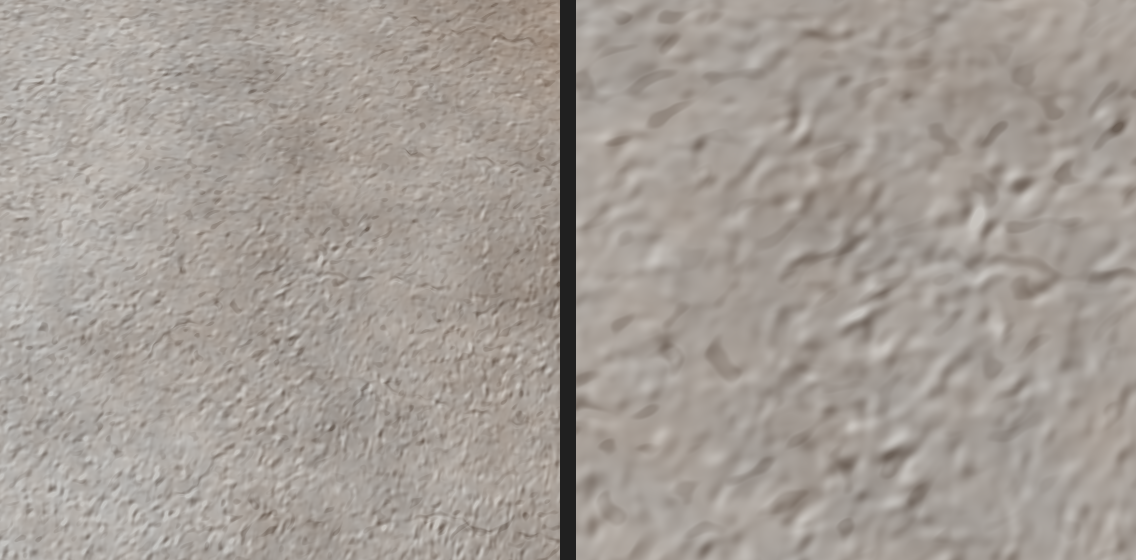
Left, the full canvas; right, a detail of the centre.
Reproduce this texture procedurally as a three.js fragment shader.

```glsl
// Weathered grey-brown stone slab: short grains, pits, gouges and thin cracks seen at a slant.
varying vec2 vUv;

const vec3 SHADOW_STONE = vec3(0.51, 0.47, 0.438);
const vec3 PALE_STONE = vec3(0.73, 0.708, 0.685);
const vec3 WARM_TINT = vec3(0.02, 0.0, -0.016);
const vec2 LIGHT_STEP = vec2(-0.0038, 0.0046);
const int CRACK_COUNT = 9;
const int GOUGE_COUNT = 14;

float hash(vec2 p) {
  vec3 q = fract(p.xyx * 0.1031);
  q += dot(q, q.yzx + 33.33);
  return fract((q.x + q.y) * q.z);
}

vec2 gradient(vec2 cell) {
  float angle = 6.2832 * hash(cell + 57.0);
  return vec2(cos(angle), sin(angle));
}

// Gradient noise, roughly -0.7 to 0.7
float noise(vec2 p) {
  vec2 i = floor(p);
  vec2 f = p - i;
  vec2 u = f * f * f * (f * (f * 6.0 - 15.0) + 10.0);
  vec2 e = vec2(1.0, 0.0);
  float low = mix(dot(gradient(i), f), dot(gradient(i + e), f - e), u.x);
  float high = mix(dot(gradient(i + e.yx), f - e.yx), dot(gradient(i + 1.0), f - 1.0), u.x);
  return mix(low, high, u.y);
}

vec2 warp(vec2 p, float frequency, float amount) {
  return p + amount * vec2(noise(p * frequency), noise(p * frequency + 43.0));
}

// Coordinates along and across a direction
vec2 align(vec2 p, float angle) {
  vec2 dir = vec2(cos(angle), sin(angle));
  return vec2(dot(p, dir), dot(p, vec2(-dir.y, dir.x)));
}

// Height of grains stretched along one direction
float grainHeight(vec2 p, float angle, vec2 frequency) {
  vec2 q = align(p, angle) * frequency;
  return noise(q) + 0.6 * noise(align(q, 0.9) * 1.5 + 31.7);
}

// Light on one side of each grain, shadow on the other
float emboss(vec2 p, float angle, vec2 frequency) {
  return grainHeight(p, angle, frequency) - grainHeight(p + LIGHT_STEP, angle, frequency);
}

// Grain runs flat at the top, upright at the right, diagonal elsewhere
float relief(vec2 ground, vec2 uv) {
  float drift = 0.8 * noise(uv * 7.0 + 8.0);
  float flatShare = smoothstep(0.45, 0.9, uv.y + drift);
  float uprightShare = smoothstep(0.4, 0.85, uv.x + drift) * (1.0 - 0.6 * flatShare);
  float grain = mix(emboss(ground, 0.85, vec2(50.0, 72.0)),
                    emboss(ground + 3.0, 0.15, vec2(50.0, 68.0)), flatShare);
  grain = mix(grain, emboss(ground + 7.0, 1.3, vec2(50.0, 76.0)), uprightShare);
  // Breaks long ridges into short separate grains
  float breaks = max(0.0, 0.9 + 2.2 * noise(ground * 48.0 + 61.0));
  float speckle = noise(ground * vec2(72.0, 64.0) + 12.0);
  return grain * breaks + 0.3 * speckle;
}

// Small dark hollows, denser in loose patches
float pits(vec2 p) {
  float patches = 0.5 + 0.5 * smoothstep(-0.15, 0.3, noise(p * 9.0 + 4.0));
  float hollow = noise(align(p, 0.6) * vec2(46.0, 74.0) + 90.0);
  return smoothstep(0.18, 0.42, hollow) * patches;
}

float softLine(vec2 q, float halfLength, float width) {
  float ends = 1.0 - smoothstep(0.4 * halfLength, halfLength, abs(q.x));
  return ends * (1.0 - smoothstep(0.0, width, abs(q.y)));
}

// Dark, broken, ragged line with a pale lip below it
float fissure(vec2 p, vec2 centre, float angle, float halfLength, float width, float seed) {
  vec2 q = align(p - centre, angle);
  q.y += 0.025 * noise(vec2(q.x * 11.0, seed)) + 0.012 * noise(vec2(q.x * 45.0, seed + 5.0));
  float presence = noise(vec2(q.x * 26.0, seed + 9.0));
  float ragged = width * (1.0 + 1.2 * noise(p * 70.0 + seed));
  float dark = softLine(q, halfLength, ragged);
  float lip = softLine(q + vec2(0.0, 1.5 * width), halfLength, ragged);
  return smoothstep(-0.3, 0.25, presence) * (dark - 0.4 * lip);
}

// Alternates shallow falling cracks with shorter diagonal ones
float cracks(vec2 p) {
  float sum = 0.0;
  for (int i = 0; i < CRACK_COUNT; i++) {
    float n = float(i);
    float diagonal = mod(n, 2.0);
    float turn = 0.3 * (hash(vec2(n, 3.0)) - 0.5);
    vec2 centre = vec2(mix(0.4 + 0.5 * hash(vec2(n, 1.0)), 0.4 * hash(vec2(n, 2.0)), diagonal),
                       (n + 0.5) / float(CRACK_COUNT));
    sum += fissure(p, centre, mix(-0.16, 0.75, diagonal) + turn,
                   mix(0.24, 0.14, diagonal), 0.005, n * 7.3 + 0.5);
  }
  return sum;
}

// Short wide scars scattered over the slab
float gouges(vec2 p) {
  float sum = 0.0;
  for (int i = 0; i < GOUGE_COUNT; i++) {
    float n = float(i);
    vec2 centre = vec2(hash(vec2(n, 11.0)), (n + hash(vec2(n, 12.0))) / float(GOUGE_COUNT));
    float angle = 1.5 * hash(vec2(n, 13.0));
    sum += fissure(p, centre, angle, 0.032, 0.008, n * 5.1 + 80.5);
  }
  return sum;
}

void main() {
  // Grain tightens towards the far, upper edge
  vec2 ground = vec2(vUv.x, vUv.y * (0.85 + 0.3 * vUv.y));
  ground = warp(ground, 20.0, 0.005);

  // Tone: broad shading, mottling, then surface detail
  float roughness = 0.66 + 0.3 * noise(vUv * 5.0) + 0.3 * noise(vUv * 15.0 + 6.0) - 0.1 * vUv.y;
  float tone = 0.7 + 0.36 * (0.5 - vUv.x);
  tone += 0.29 * noise(vUv * 3.0 + 20.0) + 0.28 * noise(ground * 12.0 + 40.0);
  float detail = roughness * relief(ground, vUv);
  tone += min(detail, 0.85 * detail);
  tone -= 0.36 * pits(ground) + 0.45 * cracks(vUv) + 0.5 * gouges(vUv);

  // Colour: grey at the left, warmer towards the upper right
  float warmth = 0.6 * (vUv.x - 0.5) + 0.3 * (vUv.y - 0.5);
  warmth += 0.5 * noise(vUv * 4.0 + 70.0) + 0.6 * noise(ground * 24.0 + 15.0);
  warmth += 0.9 * (1.0 - smoothstep(0.0, 0.3, distance(vUv, vec2(1.0))));
  vec3 stone = mix(SHADOW_STONE, PALE_STONE, clamp(tone, -0.4, 1.25));
  gl_FragColor = vec4(stone + WARM_TINT * warmth, 1.0);
}
```
